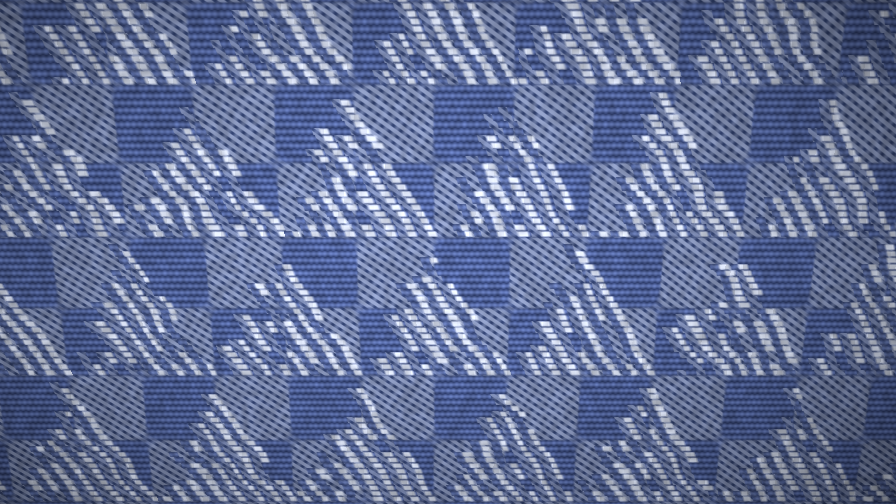
This texture is drawn by a Shadertoy shader. Its source:

```glsl
// Blue woven cloth: a receding checker of ribbed and twill squares crossed by pale flame-like streaks.

const float TAU = 6.28318;
const vec2 THREADS = vec2(13.0, 11.0);   // threads per square
const float STREAK_GAP = 0.26;           // in squares
const float STREAK_LEAN = 0.6;           // sideways drift per row

const vec3 NAVY = vec3(0.12, 0.17, 0.33);
const vec3 BLUE = vec3(0.39, 0.47, 0.71);
const vec3 SLATE = vec3(0.18, 0.24, 0.41);
const vec3 MIST = vec3(0.56, 0.61, 0.75);
const vec3 SILVER = vec3(0.86, 0.89, 0.96);

float hash(vec2 p) {
    vec3 q = fract(p.xyx * 0.1031);
    q += dot(q, q.yzx + 33.33);
    return fract((q.x + q.y) * q.z);
}

float noise(vec2 p) {
    vec2 i = floor(p), f = fract(p);
    f = f * f * (3.0 - 2.0 * f);
    vec2 e = vec2(0.0, 1.0);
    return mix(mix(hash(i), hash(i + e.yx), f.x),
               mix(hash(i + e.xy), hash(i + e.yy), f.x), f.y);
}

// Maps the canvas to checker squares, rows counted downward; z is the square width.
vec3 clothCoords(vec2 p) {
    float width = 0.1644 - 0.026 * (1.0 - p.y);
    return vec3((p.x + 0.028) / width, 6.185 / width - 37.65, width);
}

// Horizontal ribs with staggered small stitches.
vec3 ribWeave(vec2 g) {
    float rib = 0.5 + 0.5 * cos(TAU * (g.y - 0.5));
    float stitch = 0.5 + 0.5 * cos(TAU * (g.x + 0.5 * floor(g.y)));
    return mix(NAVY, BLUE, 0.2 + 0.6 * rib + 0.2 * stitch);
}

// Fine diagonal cords falling to the right, broken into beads by dark pinholes.
vec3 twillWeave(vec2 g) {
    float cord = 0.5 + 0.5 * cos(TAU * (0.5 * g.x - 0.82 * g.y));
    float bead = 0.5 + 0.5 * cos(TAU * (0.55 * g.x + 0.4 * g.y));
    float pinhole = smoothstep(0.25, 0.95, cord) * (0.45 + 0.55 * bead);
    return mix(MIST, SLATE, 0.08 + 0.92 * pinhole);
}

// Streaks fanning down from an apex, two rows tall.
// x: pale thread coverage, y: band where the two weaves swap.
vec2 flame(vec2 cloth, float px) {
    float band = floor((cloth.y - 1.0) * 0.5);
    float drop = cloth.y - 1.0 - 2.0 * band;
    float across = cloth.x - mod(band, 2.0);
    float motif = floor((across - 0.05) * 0.5);
    float u = across - 2.0 * motif - 0.9;
    vec2 seed = vec2(motif + 40.0, band * 7.0 + 90.0);

    float wobble = noise(vec2(drop * 3.0 + seed.x * 5.3, seed.y + u * 1.5)) - 0.5;
    float k = (u - STREAK_LEAN * drop) / STREAK_GAP + 0.55 * wobble;
    float id = floor(k), f = k - id;
    vec2 streakSeed = seed * 3.0 + vec2(id, id * 5.0);

    // Streaks further left begin lower.
    float start = -(id + 1.0) * STREAK_GAP / 1.05 + 0.35 * hash(streakSeed) + 0.06;
    float live = step(start, drop) * step(id, -0.5);
    float gap = step(0.16, hash(streakSeed + floor(drop * 5.0) * 11.0));
    float aa = 0.06 + 0.7 * px / STREAK_GAP;
    float halfWidth = 0.16 + 0.1 * hash(streakSeed + 17.0);
    float pale = 1.0 - smoothstep(halfWidth - aa, halfWidth + aa, abs(f - 0.7));
    float swap = smoothstep(0.0, 0.08, f) * (1.0 - smoothstep(0.46, 0.54, f));
    return live * vec2(pale * gap, swap);
}

void mainImage(out vec4 fragColor, in vec2 fragCoord) {
    vec2 uv = fragCoord / iResolution.xy;
    vec2 p = vec2((fragCoord.x - 0.5 * iResolution.x) / iResolution.y, uv.y);

    vec3 mapped = clothCoords(p);
    vec2 cloth = mapped.xy;
    cloth.x += 0.025 * (noise(cloth.yx * 1.7 + 50.0) - 0.5);
    float px = 1.0 / (iResolution.y * mapped.z);
    vec2 g = cloth * THREADS;

    // Each float slants within its own thread row.
    float threadRow = (floor(g.y) + 0.5) / THREADS.y;
    float slant = 0.5 * STREAK_LEAN * (cloth.y - threadRow);
    vec2 streak = flame(vec2(cloth.x - slant, threadRow), px);

    // Checker of weaves, exchanged inside the flame bands.
    float checker = sin(0.5 * TAU * cloth.x) * sin(0.5 * TAU * cloth.y);
    float twill = smoothstep(-0.06, 0.06, checker);
    twill = mix(twill, 1.0 - twill, streak.y * 0.8);
    vec3 color = mix(ribWeave(g), twillWeave(g), twill);

    // Raised pale threads with shadowed seams.
    float seam = smoothstep(0.2, 0.52, abs(fract(g.y) - 0.5));
    float fiber = 0.86 + 0.17 * hash(floor(g) + 200.0);
    color = mix(color, SILVER * fiber, streak.x * (1.0 - 0.75 * seam));

    // Thread unevenness and light falling off toward the corners.
    color *= 0.9 + 0.2 * noise(g + 300.0);
    vec2 away = (uv - vec2(0.47, 0.55)) * vec2(1.0, 0.85);
    float light = 1.1 - 1.15 * dot(away, away);
    fragColor = vec4(clamp(color * light, 0.0, 1.0), 1.0);
}
```
